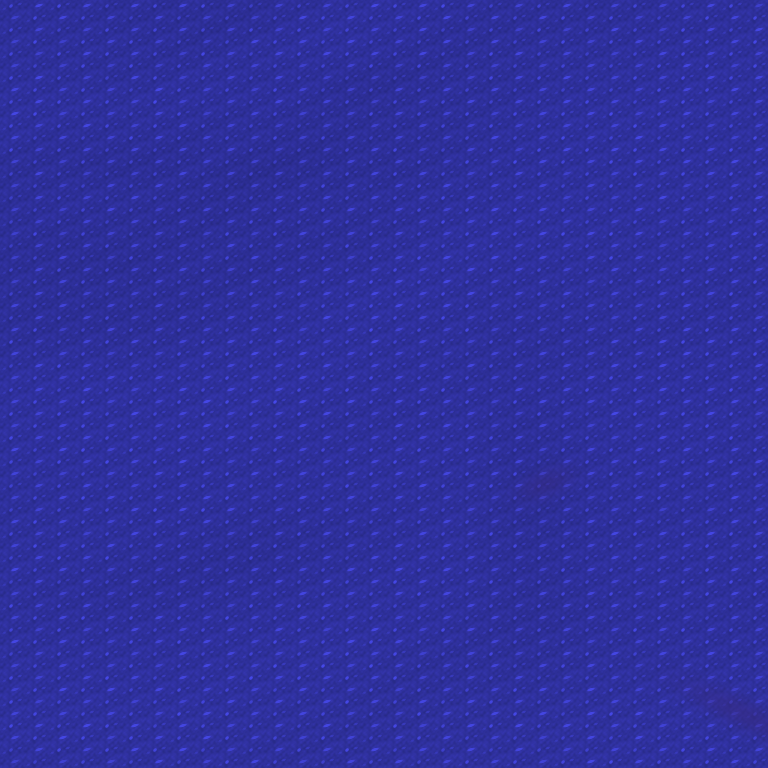
Write a WebGL 1 fragment shader that draws this texture.

```glsl
precision highp float;
uniform vec2 u_resolution;

const float TAU = 6.2831853;
const float REPEATS = 32.0;           // across and down
const float COLUMN_DROP = 0.5;        // each column sits half a repeat higher
const float FLECK_TILT = 0.28;
const vec2 GRAINS = vec2(5.0, 6.0);   // grains inside one repeat

const vec3 SHADE_BLUE = vec3(0.158, 0.168, 0.542);
const vec3 LIGHT_BLUE = vec3(0.212, 0.214, 0.700);
const vec3 GLINT_BLUE = vec3(0.275, 0.285, 0.920);
const vec3 STAIN_TINT = vec3(0.215, 0.165, 0.510);

vec2 hash2(vec2 p) {
  vec2 k = vec2(dot(p, vec2(127.1, 311.7)), dot(p, vec2(269.5, 183.3)));
  return fract(sin(k) * 4375.85);
}

// Distance to the nearest grain centre, wrapped so every repeat agrees
float cellular(vec2 p, vec2 period) {
  vec2 id = floor(p);
  vec2 f = p - id;
  float nearest = 2.0;
  for (int y = -1; y <= 1; y++) {
    for (int x = -1; x <= 1; x++) {
      vec2 offset = vec2(float(x), float(y));
      vec2 site = offset + hash2(mod(id + offset, period));
      nearest = min(nearest, length(site - f));
    }
  }
  return nearest;
}

// Soft tilted ellipse, one at its centre
float glint(vec2 p, vec2 radius, float blur) {
  p.y -= FLECK_TILT * p.x;
  return 1.0 - smoothstep(1.0 - blur, 1.0 + blur, length(p / radius));
}

// Long creases that climb to the right, from layered sines
float creases(vec2 p) {
  float sum = 0.0;
  float weight = 0.5;
  vec2 q = vec2(p.x, p.y - 0.33 * p.x);
  for (int i = 0; i < 4; i++) {
    sum += weight * sin(17.0 * q.y + 1.3 * sin(6.0 * q.x + float(i) * 2.1));
    q = q * 1.8 + vec2(0.37, 0.81);
    weight *= 0.65;
  }
  return sum;
}

// Faint smudge along a tilted axis
float smudge(vec2 p, vec2 centre, vec2 radius, float slope) {
  vec2 d = p - centre;
  d.y -= slope * d.x;
  return exp(-dot(d / radius, d / radius));
}

// Tone of the woven ground: slanted bands, fine checks and grain
float groundTone(vec2 q) {
  vec2 slanted = vec2(q.x, q.y - COLUMN_DROP * q.x);
  float band = cos(TAU * (slanted.y + 0.08) + 0.5 * sin(TAU * q.x));
  float checks = sin(TAU * 4.0 * q.x) * sin(TAU * 4.0 * q.y);
  float grain = 0.45 - cellular(slanted * GRAINS, GRAINS);
  return 0.42 + 0.13 * band + 0.17 * checks + 0.62 * grain;
}

// Bright flecks of one repeat: a dash, a round dot and two faint specks
float flecks(vec2 f, vec2 vary, float blur) {
  float dash = glint(f - vec2(0.12, -0.23), vec2(0.150, 0.058), blur);
  float knot = glint(f - vec2(-0.04, 0.25), vec2(0.072, 0.068), blur);
  float speck = glint(f - vec2(-0.33, 0.12), vec2(0.070, 0.050), blur);
  float sliver = glint(f - vec2(0.32, 0.33), vec2(0.090, 0.045), blur);
  return dash * mix(0.60, 0.90, vary.x) + knot * mix(0.60, 0.95, vary.y)
       + 0.32 * speck + 0.38 * sliver;
}

void main() {
  vec2 p = gl_FragCoord.xy / u_resolution;
  vec2 q = p * REPEATS;
  vec2 placed = vec2(q.x, q.y - COLUMN_DROP * floor(q.x));
  vec2 vary = hash2(mod(floor(placed), 97.0));

  // Cloth ground
  float crease = creases(p);
  vec3 color = mix(SHADE_BLUE, LIGHT_BLUE, clamp(groundTone(q), 0.0, 1.1));

  // Flecks that catch the light
  float blur = clamp(REPEATS / u_resolution.y * 9.0, 0.35, 0.8);
  float shine = flecks(fract(placed) - 0.5, vary, blur);
  color = mix(color, GLINT_BLUE, min(shine, 1.0));

  // Wear: creases, dim patches and reddish smudges
  float worn = smudge(p, vec2(0.25, 0.78), vec2(0.36, 0.20), 0.3);
  float dim = worn
            + smudge(p, vec2(0.69, 0.34), vec2(0.07, 0.18), 0.0)
            + smudge(p, vec2(0.30, 0.27), vec2(0.18, 0.05), 0.2);
  color *= 1.0 - 0.035 * dim + crease * (0.010 + 0.030 * worn);
  float stain = 0.45 * smudge(p, vec2(0.71, 0.37), vec2(0.035, 0.018), 0.3)
              + 0.55 * smudge(p, vec2(0.97, 0.07), vec2(0.075, 0.020), -0.45);
  color = mix(color, STAIN_TINT, stain);

  gl_FragColor = vec4(color, 1.0);
}
```
